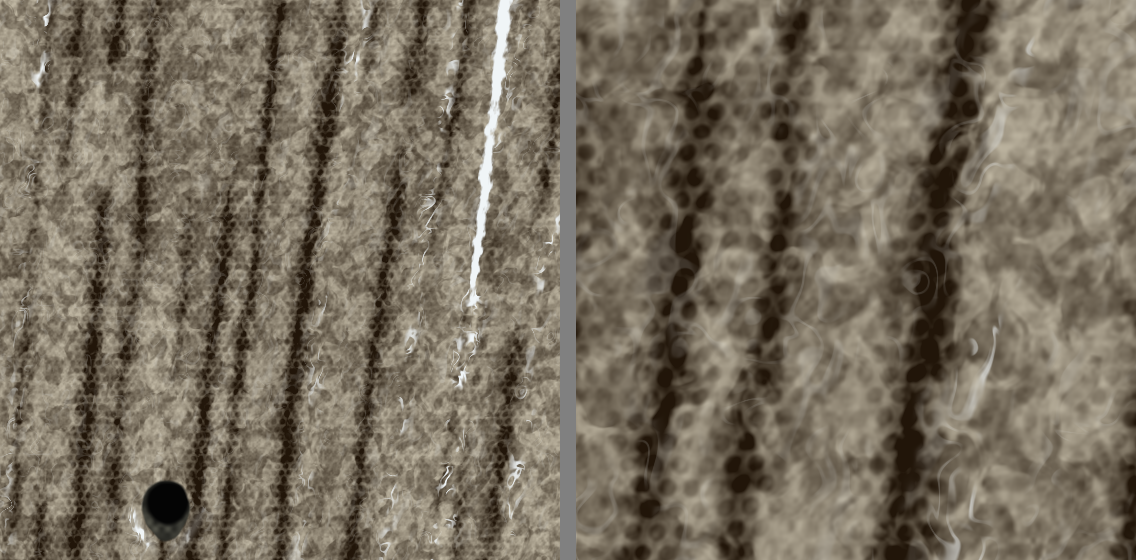
Left: the whole. Right: its middle third, enlarged.
Write a Shadertoy shader that draws this texture.

```glsl
// Glossy mottled brown clay with near-vertical scored grooves and one round hole.
// A tone is summed from blotches, grooves and pits, then mapped from dark to light;
// thin wet glints cluster along a few ridges and are laid over the top.

const vec3 BLACK = vec3(0.015, 0.015, 0.015);
const vec3 DARK  = vec3(0.17, 0.125, 0.075);
const vec3 LIGHT = vec3(0.67, 0.635, 0.56);
const vec3 WHITE = vec3(0.94, 0.96, 0.97);
const vec3 HOLE_WALL = vec3(0.25, 0.25, 0.22);

const float BASE_TONE = 0.79;
const int   GROOVES = 14;
const float GROOVE_WIDTH = 0.0085;
const float PIT_CELLS = 66.0;
const vec2  HOLE_CENTRE = vec2(0.297, 0.088);
const vec2  HOLE_RADIUS = vec2(0.043, 0.053);

// Sheen ridges: position across, width, strength
const int SHEENS = 5;
const vec3 SHEEN[SHEENS] = vec3[SHEENS](
    vec3(0.040, 0.012, 0.90), vec3(0.588, 0.014, 0.90), vec3(0.752, 0.012, 0.60),
    vec3(0.852, 0.018, 1.00), vec3(0.972, 0.013, 0.80));

float hash(vec2 p) {
    return fract(sin(dot(p, vec2(127.1, 311.7))) * 43758.5453);
}

float noise(vec2 p) {
    vec2 i = floor(p), f = fract(p);
    f = f * f * (3.0 - 2.0 * f);
    return mix(mix(hash(i), hash(i + vec2(1, 0)), f.x),
               mix(hash(i + vec2(0, 1)), hash(i + vec2(1, 1)), f.x), f.y);
}

float fbm(vec2 p) {
    float sum = 0.0, amp = 0.55;
    for (int i = 0; i < 3; i++) {
        sum += amp * noise(p);
        p = mat2(1.6, 1.2, -1.2, 1.6) * p + 17.3;
        amp *= 0.5;
    }
    return sum / 0.9625;
}

float bell(float x) { return exp(-x * x); }

// Groove core in x, wide soft shade in y
vec2 grooves(vec2 q) {
    vec2 shade = vec2(0.0);
    float ragged = (fbm(q * vec2(75.0, 55.0)) - 0.5) * 0.014;
    for (int i = 0; i < GROOVES; i++) {
        float id = float(i);
        float jitter = hash(vec2(id, 4.7)) - 0.5;
        float centre = (id + 0.5 + 0.6 * jitter) / float(GROOVES);
        centre += 0.014 * (noise(vec2(id * 7.3, q.y * 3.5)) - 0.5);
        float depth = smoothstep(0.15, 0.6, noise(vec2(id * 5.1 + 2.0, q.y * 4.0)));
        depth *= mix(0.55, 1.0, hash(vec2(id, 9.2)));
        float width = GROOVE_WIDTH * mix(0.7, 1.25, hash(vec2(id, 1.3)));
        float d = (q.x - centre + ragged) / width;
        shade = max(shade, depth * vec2(bell(d), bell(d / 2.4)));
    }
    return shade;
}

// Staggered rows of small round pits
float pits(vec2 q) {
    q += 0.005 * vec2(noise(q * 40.0), noise(q * 40.0 + 31.0));
    vec2 cell = vec2(1.0, 1.732), g = q * PIT_CELLS;
    vec2 a = mod(g, cell) - 0.5 * cell;
    vec2 b = mod(g + 0.5 * cell, cell) - 0.5 * cell;
    return 1.0 - smoothstep(0.22, 0.46, sqrt(min(dot(a, a), dot(b, b))));
}

// Fine wavy bright threads, longer than wide
float threads(vec2 q) {
    float n = noise(q * vec2(95.0, 42.0) + 3.0 * noise(q * 50.0));
    float gate = smoothstep(0.42, 0.68, fbm(q * vec2(60.0, 28.0) + 50.0));
    return (1.0 - smoothstep(0.08, 0.34, abs(2.0 * n - 1.0))) * gate;
}

void mainImage(out vec4 fragColor, in vec2 fragCoord) {
    vec2 p = fragCoord / iResolution.y;

    // Lean the grain to the right with height
    vec2 q = p;
    q.x -= (0.07 + 0.09 * p.x) * (p.y - 0.5);
    q.x += 0.012 * (noise(p * vec2(3.0, 4.0)) - 0.5);

    // Wet ridges and the one broad streak
    float sheen = 0.0;
    for (int i = 0; i < SHEENS; i++) {
        float patchy = smoothstep(0.2, 0.6, noise(vec2(float(i) * 8.7, q.y * 5.0)));
        sheen = max(sheen, SHEEN[i].z * mix(0.35, 1.0, patchy)
                         * bell((q.x - SHEEN[i].x) / SHEEN[i].y));
    }
    float streakX = 0.853 - 0.045 * (p.y - 0.41);
    float streak = bell((q.x - streakX) / mix(0.006, 0.014, smoothstep(0.4, 0.7, p.y)));
    streak *= smoothstep(0.37, 0.5, p.y);
    streak = smoothstep(0.45, 0.85, streak + 0.9 * (fbm(q * vec2(110.0, 60.0)) - 0.5));

    // Surface tone
    vec2 groove = grooves(q) * (1.0 - 0.75 * sheen);
    vec2 warp = vec2(noise(q * 45.0), noise(q * 45.0 + 19.0));
    float blotch = smoothstep(0.34, 0.64, fbm(q * vec2(62.0, 50.0) + 1.3 * warp));
    float tone = BASE_TONE + 0.36 * (blotch - 0.5);
    tone += 0.30 * (noise(q * vec2(165.0, 130.0)) - 0.5);
    tone += 0.16 * (noise(q * 290.0) - 0.5);
    tone += 0.20 * (noise(q * vec2(14.0, 5.0)) - 0.5);
    tone -= 0.28 * groove.y + 0.48 * groove.x;
    tone -= pits(q) * (0.07 + 0.25 * groove.y);
    tone += 0.10 * sheen;
    vec3 color = mix(DARK, LIGHT, clamp(tone, -0.08, 1.15));

    // Glints, with extra ones beside the hole
    vec2 h = (p - HOLE_CENTRE) / HOLE_RADIUS;
    h.x /= 1.0 + 0.18 * h.y;
    float r = length(h) + 0.12 * (noise(p * 45.0) - 0.5);
    float rimGlow = bell((r - 1.4) / 0.25) * smoothstep(0.3, -0.3, h.y) * smoothstep(0.3, 0.9, abs(h.x));
    float glint = threads(q) * clamp(0.14 + 1.1 * sheen + 0.9 * rimGlow, 0.0, 1.0);
    color = mix(color, WHITE, clamp(max(glint, streak) + 0.25 * rimGlow, 0.0, 1.0));

    // Hole: grey lower wall around a black upper core
    vec3 wall = HOLE_WALL * (0.55 + 0.8 * noise(p * 90.0));
    float core = length((h - vec2(0.06, 0.25)) / vec2(0.88, 0.76));
    vec3 inside = mix(BLACK, wall, smoothstep(0.82, 1.12, core));
    color = mix(color, inside, 1.0 - smoothstep(0.92, 1.04, r));

    fragColor = vec4(color, 1.0);
}
```
